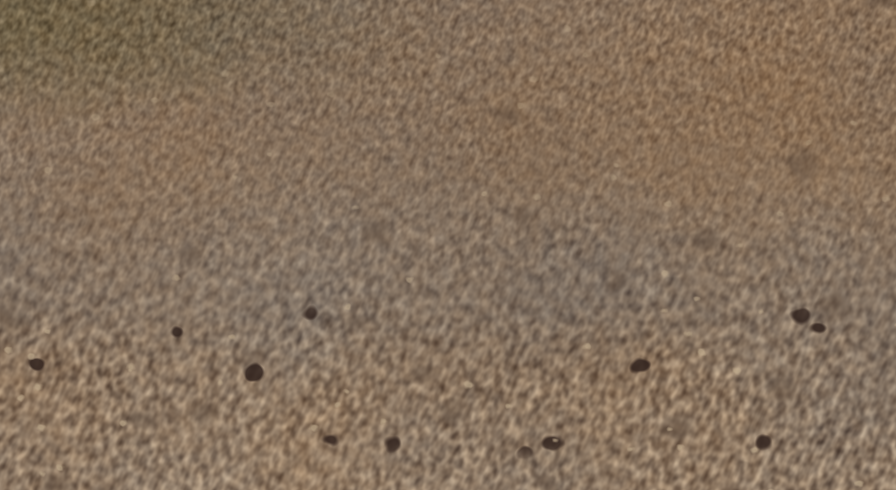
Give the GLSL for this texture, as a Shadertoy shader.

```glsl
// Dry gravelly ground seen at a slant: fine tilted grain, dark clumps, pale pebbles.

const vec3 SOIL = vec3(0.522, 0.443, 0.368);
const vec3 GRAIN_TINT = vec3(1.0, 0.95, 0.82);     // channel response to grain tone
const vec3 WARM_SHIFT = vec3(0.030, 0.0, -0.030);  // towards ochre
const vec3 OLIVE_SHIFT = vec3(-0.012, 0.010, -0.022);
const vec3 CLUMP = vec3(0.19, 0.135, 0.115);
const vec3 SMUDGE = vec3(0.35, 0.285, 0.235);
const vec3 PEBBLE = vec3(0.76, 0.68, 0.56);

const float GRAIN_ANGLE = 1.15;    // steep lean to the right
const float GRAIN_STRETCH = 1.45;
const float FAR_GRAIN = 84.0;      // grains per canvas height
const float NEAR_GRAIN = 62.0;
const float FAR_CONTRAST = 0.19;
const float NEAR_CONTRAST = 0.30;

vec2 hash2(vec2 p) {
    vec3 q = fract(p.xyx * vec3(0.1031, 0.1030, 0.0973));
    q += dot(q, q.yzx + 33.33);
    return fract((q.xx + q.yz) * q.zy);
}

float cornerRamp(vec2 cell, vec2 corner, vec2 f) {
    float angle = 6.2832 * hash2(cell + corner).x;
    return dot(vec2(cos(angle), sin(angle)), f - corner);
}

// Gradient noise, roughly -0.7 to 0.7
float noise(vec2 p) {
    vec2 i = floor(p), f = p - i;
    vec2 u = f * f * f * (f * (f * 6.0 - 15.0) + 10.0);
    vec2 e = vec2(0.0, 1.0);
    return mix(mix(cornerRamp(i, e.xx, f), cornerRamp(i, e.yx, f), u.x),
               mix(cornerRamp(i, e.xy, f), cornerRamp(i, e.yy, f), u.x), u.y);
}

float fbm(vec2 p) {
    float sum = 0.0, amp = 1.0;
    for (int k = 0; k < 3; k++) {
        sum += amp * noise(p);
        p = p * 2.03 + 17.3;
        amp *= 0.5;
    }
    return sum;
}

// Leaning grain: one main size plus a finer and a broader one
float grain(vec2 p, float scale) {
    vec2 along = vec2(cos(GRAIN_ANGLE), sin(GRAIN_ANGLE));
    vec2 across = vec2(along.y, -along.x);
    vec2 q = scale * vec2(dot(p, across), dot(p, along) / GRAIN_STRETCH);
    return 0.8 * noise(q) + 0.45 * noise(q * 1.63 + 41.7) + 0.3 * noise(q * 0.47 + 9.1);
}

// Jittered blobs with ragged outlines; radius and softness in canvas heights
float scatter(vec2 p, float cells, float density, float radius, float softness, float seed) {
    vec2 home = floor(p * cells);
    float ragged = 0.45 * radius * noise(p * 0.9 / radius + seed);
    float mask = 0.0;
    for (int y = -1; y <= 1; y++) {
        for (int x = -1; x <= 1; x++) {
            vec2 cell = home + vec2(x, y);
            vec2 jitter = hash2(cell + seed);
            vec2 dice = hash2(cell + seed + 71.0);
            vec2 d = p - (cell + jitter) / cells;
            d.y *= 1.25;
            float edge = length(d) + ragged - radius * mix(0.5, 1.0, dice.y);
            float blob = 1.0 - smoothstep(-softness, softness, edge);
            mask = max(mask, blob * step(dice.x, density));
        }
    }
    return mask;
}

void mainImage(out vec4 fragColor, in vec2 fragCoord) {
    vec2 p = fragCoord / iResolution.y;
    float side = fragCoord.x / iResolution.x;
    float near = 1.0 - smoothstep(0.15, 0.95, p.y);

    // Broad light and hue drifts
    float drift = fbm(p * vec2(1.6, 2.6) + 3.7);
    float farLeft = (1.0 - smoothstep(0.0, 0.55, side)) * smoothstep(0.74, 0.95, p.y + 0.12 * drift);
    float tone = 0.022 * drift - 0.065 * farLeft - 0.015 * smoothstep(0.5, 1.0, p.y);
    tone += 0.03 * (1.0 - smoothstep(0.0, 0.35, p.y));

    // Grain, growing coarser and stronger towards the viewer
    float speck = mix(grain(p, FAR_GRAIN), grain(p + 5.3, NEAR_GRAIN), near);
    float patchiness = 1.0 + 0.35 * noise(p * 7.0 + 2.9);
    tone += speck * mix(FAR_CONTRAST, NEAR_CONTRAST, near) * patchiness;
    vec3 color = SOIL + tone * GRAIN_TINT;

    // Ochre slope on the far right, cooler stony belt, olive far left
    float ochre = smoothstep(0.4, 0.8, p.y) * smoothstep(0.3, 0.8, side);
    float belt = smoothstep(0.2, 0.38, p.y) * (1.0 - smoothstep(0.45, 0.65, p.y));
    float warmth = 0.6 * ochre - 0.4 * belt + 0.7 * fbm(p * 2.3 + 11.0) + 0.5 * noise(p * 38.0);
    color += WARM_SHIFT * warmth + OLIVE_SHIFT * farLeft;

    // Faint smudges, dark clumps in the nearer band, rare pale pebbles
    float smudges = scatter(p, 6.0, 0.28, 0.034, 0.014, 13.0);
    color = mix(color, SMUDGE, 0.42 * smudges);
    float band = smoothstep(0.04, 0.10, p.y) * (1.0 - smoothstep(0.34, 0.48, p.y));
    float clumps = scatter(p, 9.0, 0.27, 0.022, 0.005, 29.0);
    color = mix(color, CLUMP, 0.85 * clumps * band);
    float pebbles = scatter(p, 20.0, 0.09, 0.0085, 0.004, 53.0);
    color = mix(color, PEBBLE, pebbles * mix(0.3, 0.65, near));

    fragColor = vec4(clamp(color, 0.0, 1.0), 1.0);
}
```
